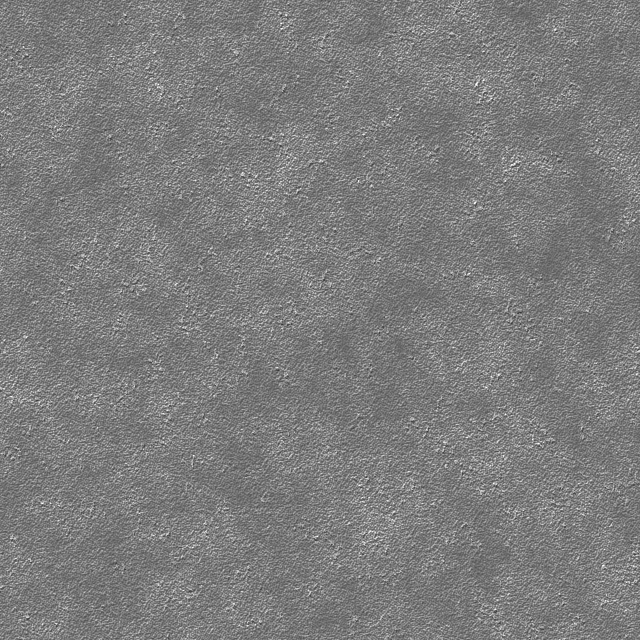
Give the GLSL for this texture, as a Shadertoy shader.

```glsl
// Rough grey concrete: fine embossed grit, soft mottling and clustered pale chips.

const float TAU = 6.2831853;
const vec2 LIGHT_DIR = vec2(-0.35, 0.94);
const float BASE_GREY = 0.478;
const float RELIEF_GAIN = 0.25;
const float GRAIN_GAIN = 0.16;
const float MOTTLE_GAIN = 0.10;
const float CHIP_LIGHT = 0.19;
const float CHIP_SHADOW = 0.12;

// Integer hash giving a unit gradient for each lattice point
vec2 latticeGradient(vec2 cell, uint seed) {
    uvec2 q = uvec2(ivec2(cell));
    uint h = q.x * 1597334677u ^ q.y * 3812015801u ^ seed * 2654435769u;
    h = (h ^ (h >> 16)) * 2146121005u;
    h = (h ^ (h >> 15)) * 2221713035u;
    h ^= h >> 16;
    float angle = TAU * float(h & 65535u) / 65536.0;
    return vec2(cos(angle), sin(angle));
}

// Gradient noise, roughly -0.7 to 0.7
float gradientNoise(vec2 p, uint seed) {
    vec2 cell = floor(p);
    vec2 f = p - cell;
    vec2 u = f * f * f * (f * (f * 6.0 - 15.0) + 10.0);
    vec2 e = vec2(1.0, 0.0);
    float a = dot(latticeGradient(cell, seed), f);
    float b = dot(latticeGradient(cell + e.xy, seed), f - e.xy);
    float c = dot(latticeGradient(cell + e.yx, seed), f - e.yx);
    float d = dot(latticeGradient(cell + e.xx, seed), f - e.xx);
    return mix(mix(a, b, u.x), mix(c, d, u.x), u.y);
}

vec2 rotate(vec2 p, float angle) {
    float c = cos(angle), s = sin(angle);
    return vec2(c * p.x - s * p.y, s * p.x + c * p.y);
}

// Height of the fine surface grit
float gritHeight(vec2 p) {
    return 0.65 * gradientNoise(rotate(p, 0.6) * 350.0, 1u)
         + 0.50 * gradientNoise(rotate(p, 1.1) * 190.0, 2u);
}

// Height tone plus slope towards the light
float gritShade(vec2 p, float reach) {
    float height = gritHeight(p);
    float slope = height - gritHeight(p + LIGHT_DIR * reach);
    return RELIEF_GAIN * slope + GRAIN_GAIN * height;
}

// Light and dark patches from broad to small
float mottle(vec2 p) {
    float sum = 0.0;
    float frequency = 6.0;
    for (uint octave = 0u; octave < 4u; octave++) {
        sum += 0.45 * gradientNoise(rotate(p, float(octave)) * frequency, 10u + octave);
        frequency *= 2.4;
    }
    return sum;
}

// Coverage of small irregular chips
float chips(vec2 p) {
    float shape = gradientNoise(rotate(p, 0.4) * 145.0, 20u)
                + 0.6 * gradientNoise(rotate(p, 0.9) * 290.0, 21u);
    return smoothstep(0.2, 0.42, shape);
}

void mainImage(out vec4 fragColor, in vec2 fragCoord) {
    vec2 p = fragCoord / iResolution.y;

    // Patches set both the tone and the roughness
    float patchTone = mottle(p);
    float roughness = 1.0 + 0.9 * patchTone;
    float grit = roughness * gritShade(p, 0.0018);
    grit += 1.4 * grit * grit;

    // Chips gather in loose clusters, each with a small shadow
    float clusterField = gradientNoise(rotate(p, 0.7) * 26.0, 30u) + 0.6 * patchTone;
    float cluster = smoothstep(-0.1, 0.42, clusterField);
    float lit = chips(p);
    float shadow = chips(p + LIGHT_DIR * 0.004) * (1.0 - lit);

    float grey = BASE_GREY + MOTTLE_GAIN * patchTone + grit;
    grey += cluster * (CHIP_LIGHT * lit - CHIP_SHADOW * shadow);
    fragColor = vec4(vec3(clamp(grey, 0.0, 1.0)), 1.0);
}
```
